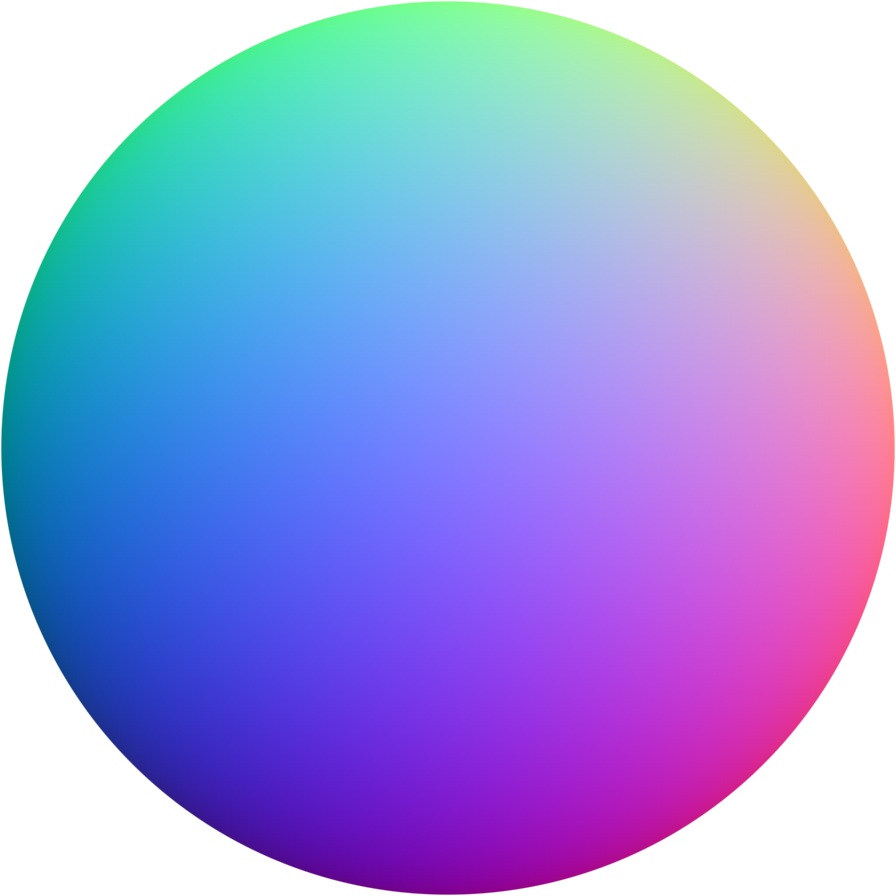
A three.js fragment shader for this texture map:

```glsl
// Draws a sphere's surface normals as colours: a round normal map on white.
varying vec2 vUv;

// Unit normal of a sphere facing the viewer; flat to the view at the rim.
vec3 sphereNormal(vec2 point) {
  float height = sqrt(max(0.0, 1.0 - dot(point, point)));
  return normalize(vec3(point, height));
}

void main() {
  float radius = 0.4985;
  vec2 fromCentre = vUv - 0.5;

  // Pack each axis from -1..1 into a colour channel
  vec3 normalColor = 0.5 + 0.5 * sphereNormal(fromCentre / radius);

  // Soft rim against the white ground
  float edgeDistance = length(fromCentre) - radius;
  float disc = 1.0 - smoothstep(-0.001, 0.001, edgeDistance);

  gl_FragColor = vec4(mix(vec3(1.0), normalColor, disc), 1.0);
}
```
